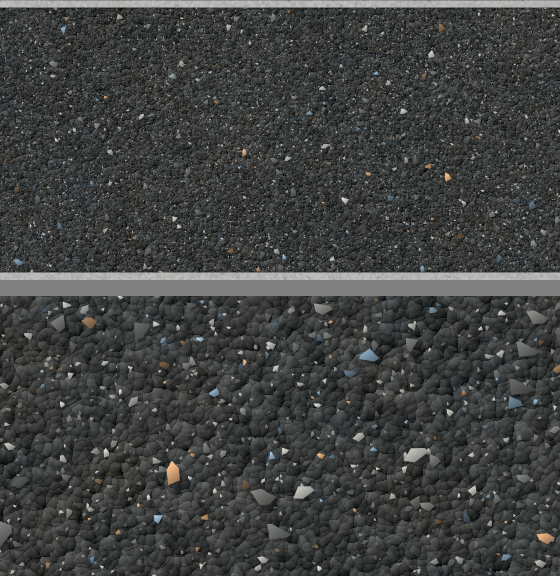
Top, the full canvas; bottom, a detail of the centre.
Give the GLSL for this texture, as a WebGL 2 fragment shader.

```glsl
#version 300 es
precision highp float;

uniform vec2 u_resolution;
out vec4 fragColor;

// Lengths are fractions of the canvas height, scales are cells per height
const vec3 ASPHALT = vec3(0.213, 0.222, 0.218);
const vec3 KERB = vec3(0.715, 0.715, 0.71);
const vec3 CHIP_DARK = vec3(0.29, 0.30, 0.295);
const vec3 CHIP_LIGHT = vec3(0.74, 0.74, 0.71);
const vec3 RUST_TINT = vec3(1.15, 0.88, 0.66);
const vec3 BLUE_TINT = vec3(0.78, 0.96, 1.13);
const vec2 LIGHT_DIR = vec2(-0.6, 0.8);
const float KERB_HEIGHT = 0.027;
const float SEAM_WIDTH = 0.004;
const float COARSE_SCALE = 58.0;
const float FINE_SCALE = 118.0;
const float BIG_CHIP_SCALE = 29.0;
const float SMALL_CHIP_SCALE = 72.0;
const float FLECK_SCALE = 135.0;

vec3 hash3(vec2 p) {
    vec3 q = fract(p.xyx * vec3(0.1031, 0.1030, 0.0973));
    q += dot(q, q.yxz + 33.33);
    return fract((q.xxy + q.yzz) * q.zyx);
}

// Slow drift made of layered sines, about -1 to 1
float drift(vec2 p) {
    float sum = 0.0, weight = 0.5;
    for (int i = 0; i < 4; i++) {
        sum += weight * sin(p.x + 1.7 * sin(p.y * 0.8)) * cos(p.y - 1.3 * sin(p.x * 0.7));
        p = mat2(1.2, 1.5, -1.5, 1.2) * p + 2.3;
        weight *= 0.65;
    }
    return sum;
}

// Cellular relief: a random tone per grain, slanted light, dark gaps
float grainRelief(vec2 p, float toneRange, float slope, float gapDepth) {
    vec2 cell = floor(p), nearestOffset = vec2(0.0);
    float nearest = 9.0, second = 9.0, tone = 0.0;
    for (int y = -1; y <= 1; y++)
    for (int x = -1; x <= 1; x++) {
        vec2 id = cell + vec2(x, y);
        vec3 rnd = hash3(id);
        vec2 offset = p - id - rnd.xy;
        float dist = length(offset);
        if (dist < nearest) {
            second = nearest;
            nearest = dist;
            nearestOffset = offset;
            tone = rnd.z - 0.5;
        } else {
            second = min(second, dist);
        }
    }
    float gap = 1.0 - smoothstep(0.0, 0.28, second - nearest);
    return tone * toneRange + dot(nearestOffset, LIGHT_DIR) * slope - gap * gapDepth;
}

// Angular stone: the overlap of five uneven half planes
float stoneDistance(vec2 p, float radius, float turn) {
    float d = -9.0;
    for (int i = 0; i < 5; i++) {
        float k = float(i);
        float angle = turn + 1.2566 * k + 0.4 * sin(turn * 3.0 + k * 2.1);
        float reach = radius * (0.85 + 0.3 * sin(turn * 7.0 + k * 1.9));
        d = max(d, dot(p, vec2(cos(angle), sin(angle))) - reach);
    }
    return d;
}

// Scattered pale chips laid over the colour below
vec3 addChips(vec3 base, vec2 p, float scale, float share, vec2 radii, float glare) {
    float pixel = scale / u_resolution.y;
    p *= scale;
    vec2 cell = floor(p);
    for (int y = -1; y <= 1; y++)
    for (int x = -1; x <= 1; x++) {
        vec2 id = cell + vec2(x, y);
        vec3 place = hash3(id + 17.0 + scale);
        vec3 look = hash3(id + 71.0 + scale);
        if (place.z > share) continue;
        vec2 offset = p - id - place.xy;
        float radius = mix(radii.x, radii.y, look.x * look.x);
        float d = stoneDistance(offset, radius, look.y * 6.2832);
        float shade = clamp(look.z * look.z + glare, 0.0, 1.0);
        vec3 colour = mix(CHIP_DARK, CHIP_LIGHT, shade);
        float hue = fract(look.y * 13.7 + look.x * 5.1);
        colour *= hue > 0.95 ? RUST_TINT : hue < 0.12 ? BLUE_TINT : vec3(1.0);
        colour *= 1.0 + 0.22 * dot(offset, LIGHT_DIR) / radius;
        // Shadow on the side away from the light
        float shadow = stoneDistance(offset + LIGHT_DIR * radius * 0.4, radius, look.y * 6.2832);
        base *= 1.0 - 0.3 * clamp(0.5 - shadow / pixel, 0.0, 1.0);
        base = mix(base, colour, clamp(0.5 - d / pixel, 0.0, 1.0));
    }
    return base;
}

vec3 asphalt(vec2 p) {
    float patches = drift(p * 4.0 + 1.0);
    vec2 bent = p + 0.004 * vec2(drift(p * 45.0), drift(p * 45.0 + 9.0));
    float relief = grainRelief(bent * COARSE_SCALE, 0.075, 0.09, 0.045)
                 + grainRelief(bent * FINE_SCALE + 40.0, 0.095, 0.10, 0.025);
    vec3 colour = ASPHALT + 0.02 + relief + 0.012 * patches;
    colour += vec3(-0.008, 0.0, 0.009) * drift(p * 16.0 + 5.0);
    float density = 1.0 + 0.5 * patches;
    colour = addChips(colour, p, FLECK_SCALE, 0.07 * density, vec2(0.2, 0.42), 0.25);
    colour = addChips(colour, p, SMALL_CHIP_SCALE, 0.25 * density, vec2(0.12, 0.36), 0.05);
    return addChips(colour, p, BIG_CHIP_SCALE, 0.2 * density, vec2(0.13, 0.36), 0.05);
}

vec3 kerb(vec2 p) {
    float speckle = grainRelief(p * 110.0, 0.07, 0.02, 0.015);
    float stain = smoothstep(0.45, 0.85, drift(p * 75.0));
    return KERB + speckle + 0.015 * drift(p * 12.0) - 0.10 * stain;
}

void main() {
    vec2 p = gl_FragCoord.xy / u_resolution.y;
    float pixel = 1.0 / u_resolution.y;
    float border = min(p.y, 1.0 - p.y);
    float inside = border - KERB_HEIGHT;

    // Asphalt with a soft dark seam beside each kerb strip
    vec3 colour = asphalt(p) * (1.0 - 0.3 * exp(-max(inside, 0.0) / SEAM_WIDTH));
    colour = mix(kerb(p), colour, clamp(0.5 + inside / pixel, 0.0, 1.0));

    // Thin worn line along the upper rim
    float rim = 1.0 - smoothstep(0.001, 0.004, 1.0 - p.y);
    colour *= 1.0 - 0.35 * rim * (0.7 + 0.3 * drift(p * 6.0));
    fragColor = vec4(clamp(colour, 0.0, 1.0), 1.0);
}
```
